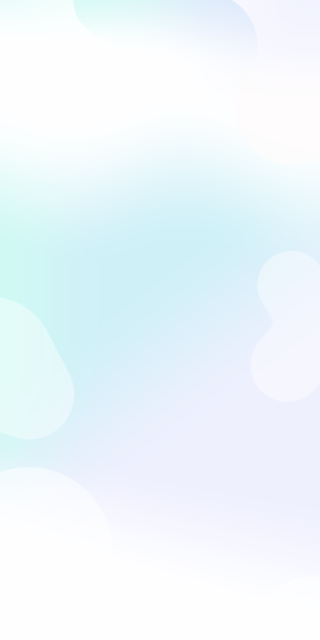
Give the GLSL for this background, as a Shadertoy shader.

```glsl
// Soft pastel gradient of white, aqua and lavender with translucent rounded blobs.

const vec3 WHITE = vec3(0.997, 0.998, 1.0);
const vec3 MINT = vec3(0.815, 0.975, 0.957);
const vec3 AQUA = vec3(0.815, 0.943, 0.972);
const vec3 LAVENDER = vec3(0.934, 0.940, 0.996);
const vec3 PERIWINKLE = vec3(0.850, 0.910, 0.980);
const vec3 BLUSH = vec3(0.996, 0.986, 0.988);

const vec2 DIAGONAL = vec2(0.6, 0.8);   // direction from aqua to lavender
const float BLOB_ALPHA = 0.42;
const float HAZE_ALPHA = 0.55;
const float WAIST_BLEND = 0.10;

float circle(vec2 p, vec2 center, float radius) {
    return length(p - center) - radius;
}

// Convex hull of two circles
float taperedCapsule(vec2 p, vec2 a, float ra, vec2 b, float rb) {
    vec2 axis = b - a;
    float len = length(axis);
    axis /= len;
    vec2 q = p - a;
    q = vec2(abs(q.x * axis.y - q.y * axis.x), dot(q, axis));
    float s = (ra - rb) / len;
    float c = sqrt(1.0 - s * s);
    float k = dot(q, vec2(-s, c));
    if (k < 0.0) return length(q) - ra;
    if (k > c * len) return length(q - vec2(0.0, len)) - rb;
    return dot(q, vec2(c, s)) - ra;
}

float smoothMin(float a, float b, float k) {
    float h = max(k - abs(a - b), 0.0) / k;
    return min(a, b) - h * h * k * 0.25;
}

float fill(float d) {
    float px = 1.0 / iResolution.x;
    return 1.0 - smoothstep(-px, px, d);
}

// White to mint and aqua, to lavender, and back to white
vec3 backdrop(vec2 p) {
    vec3 band = mix(MINT, AQUA, smoothstep(0.0, 0.32, p.x));
    band = mix(band, LAVENDER, smoothstep(0.96, 1.46, dot(p, DIAGONAL)));
    float wave = 0.045 * cos(8.0 * (p.x - 0.2));
    float topFade = smoothstep(0.32, 0.79, p.y - wave - 0.04 * p.x * p.x);
    float bottomFade = smoothstep(1.38 + 0.15 * p.x, 1.69 + 0.30 * p.x, p.y);
    return mix(WHITE, band, topFade * (1.0 - bottomFade));
}

void mainImage(out vec4 fragColor, in vec2 fragCoord) {
    // Width spans 0..1; y runs down from the top, 0..2
    vec2 uv = fragCoord / iResolution.xy;
    vec2 p = vec2(uv.x, 2.0 - 2.0 * uv.y);
    vec3 color = backdrop(p);

    // Corner tints along the top
    float mintGlow = (1.0 - smoothstep(0.0, 0.5, p.x)) * (1.0 - smoothstep(-0.05, 0.15, p.y));
    float lavenderGlow = smoothstep(0.5, 0.95, p.x) * (1.0 - smoothstep(0.0, 0.42, p.y));
    color = mix(color, MINT, 0.45 * mintGlow);
    color = mix(color, LAVENDER, 0.75 * lavenderGlow);

    // Top blob, dissolving downwards
    float top = taperedCapsule(p, vec2(0.346, 0.0), 0.117, vec2(0.638, 0.143), 0.167);
    vec3 topTint = mix(MINT, PERIWINKLE, smoothstep(0.30, 0.70, p.x));
    float topReach = mix(0.17, 0.24, smoothstep(0.35, 0.75, p.x));
    color = mix(color, topTint, fill(top) * 0.9 * (1.0 - smoothstep(-0.06, topReach, p.y)));

    // Blush disc at the upper right
    float blush = circle(p, vec2(0.911, 0.339), 0.175);
    color = mix(color, BLUSH, fill(blush) * 0.8 * smoothstep(0.15, 0.32, p.y));

    // Egg at the left edge
    float egg = taperedCapsule(p, vec2(-0.031, 1.128), 0.201, vec2(0.091, 1.232), 0.141);
    color = mix(color, WHITE, BLOB_ALPHA * fill(egg));

    // Waisted blob at the right edge
    float bean = smoothMin(circle(p, vec2(0.911, 0.891), 0.107),
                           circle(p, vec2(0.898, 1.141), 0.115), WAIST_BLEND);
    bean = min(bean, circle(p, vec2(0.99, 1.021), 0.115));
    color = mix(color, WHITE, BLOB_ALPHA * fill(bean));

    // Pale discs near the bottom
    float haze = min(circle(p, vec2(0.09, 1.72), 0.26),
                     circle(p, vec2(0.977, 1.98), 0.18));
    color = mix(color, WHITE, HAZE_ALPHA * fill(haze));

    fragColor = vec4(color, 1.0);
}
```
